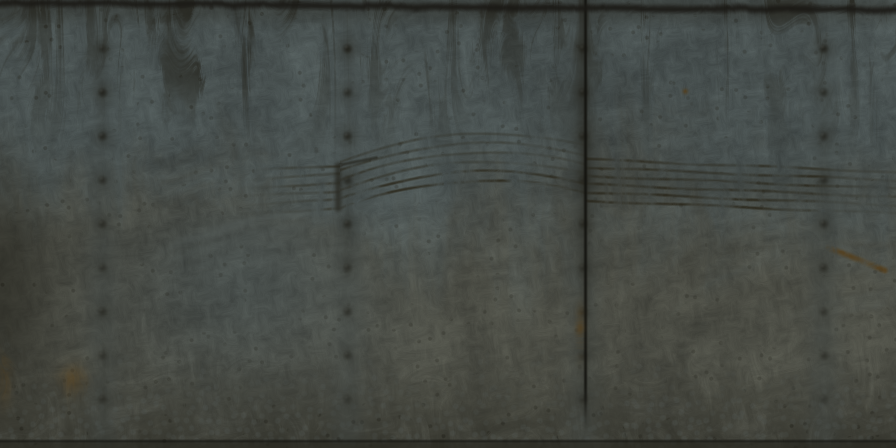
Reproduce this texture procedurally as a Shadertoy shader.

```glsl
// Weathered blue-grey steel panels with rivet columns, a dark seam and bent scratches.
const vec3 BLUE_STEEL = vec3(0.288, 0.322, 0.320);
const vec3 WARM_STEEL = vec3(0.292, 0.297, 0.265);
const vec3 GRIME = vec3(0.145, 0.143, 0.115);
const vec3 RUST = vec3(0.33, 0.24, 0.10);
const vec3 PALE = vec3(0.335, 0.365, 0.355);
const vec4 COLUMN_X = vec4(0.229, 0.776, 1.302, 1.839);
const float RIVET_TOP = 0.891;
const float RIVET_STEP = 0.0978;
const float RIVET_RADIUS = 0.010;
const float SEAM_X = 1.307;
const float BEND_X = 0.76;
const int SCRATCHES = 6;

float hash(vec2 p) {
    vec3 q = fract(vec3(p.xyx) * 0.1031);
    q += dot(q, q.yzx + 33.33);
    return fract((q.x + q.y) * q.z);
}

// Distance to the nearest scattered point
float cellular(vec2 p) {
    vec2 cell = floor(p);
    float nearest = 2.0;
    for (int j = -1; j <= 1; j++)
    for (int i = -1; i <= 1; i++) {
        vec2 c = cell + vec2(i, j);
        vec2 point = c + vec2(hash(c), hash(c + 71.3));
        nearest = min(nearest, length(p - point));
    }
    return nearest;
}

// Warped, rotated sine octaves, roughly -0.6 to 0.6
float layeredSines(vec2 p) {
    float sum = 0.0, amp = 0.5;
    for (int i = 0; i < 6; i++) {
        p = mat2(0.8, 0.6, -0.6, 0.8) * p * 1.75 + 2.3;
        p += 0.8 * sin(p.yx * 1.2 + float(i));
        sum += amp * sin(p.x) * sin(p.y);
        amp *= 0.68;
    }
    return sum;
}

float stroke(float d, float width) {
    return 1.0 - smoothstep(0.0, width + 1.0 / iResolution.y, abs(d));
}

float blob(vec2 p, vec2 centre, vec2 size) {
    vec2 d = (p - centre) / size;
    return exp(-dot(d, d));
}

float segment(vec2 p, vec2 a, vec2 b) {
    vec2 ab = b - a;
    return length(p - a - ab * clamp(dot(p - a, ab) / dot(ab, ab), 0.0, 1.0));
}

// Parallel scratches that change slope at the bend and at the seam
float scratchBundle(vec2 p, float wear) {
    float t = (p.x - SEAM_X) / 0.53;
    float s = (p.x - BEND_X) / (SEAM_X - BEND_X);
    float sum = 0.0;
    for (int i = 0; i < SCRATCHES; i++) {
        float k = float(i);
        float y, strength;
        if (t > 0.0) {
            y = 0.552 - 0.022 * t + 0.0185 * k;
            strength = mix(0.75, 0.3, smoothstep(0.95, 1.05, t));
        } else if (s > 0.0) {
            y = 0.535 + 0.205 * s - 0.17 * s * s + 0.021 * k;
            strength = k < 2.0 ? 0.85 : mix(0.6, 0.2, s);
        } else {
            y = 0.535 + 0.019 * k + 0.03 * s;
            strength = 0.6 * smoothstep(-0.45, 0.0, s);
        }
        y += 0.0015 * sin(p.x * 17.0 + k * 2.0);
        sum += strength * stroke(p.y - y, 0.0035) * (0.75 + wear);
    }
    return min(sum, 1.0);
}

void mainImage(out vec4 fragColor, in vec2 fragCoord) {
    vec2 p = fragCoord / iResolution.y;
    float broad = layeredSines(p * 2.2);
    float mottle = layeredSines(p * 13.0 + 4.0);
    float streak = layeredSines(p * vec2(17.0, 3.0) + 9.0);
    float grain = layeredSines(p * 55.0);

    // Blue upper steel blending into warmer, dirtier lower steel
    float blue = smoothstep(0.32, 0.72, p.y + 0.16 * broad + 0.06 * streak);
    blue = max(blue, 0.7 * blob(p, vec2(0.55, 0.38), vec2(0.28, 0.24)));
    vec3 color = mix(WARM_STEEL, BLUE_STEEL, blue);
    color *= 1.0 + 0.10 * mottle + 0.09 * grain + 0.09 * broad;

    // Vertical stains, side shadow and mottled foot
    float upper = smoothstep(0.55, 1.0, p.y);
    float dirt = upper * smoothstep(0.0, 0.55, streak + 0.25 * mottle) * 0.45;
    dirt += 0.45 * blob(p, vec2(0.48, 0.87), vec2(0.14, 0.09)) * smoothstep(-0.1, 0.3, streak);
    dirt += 0.55 * blob(p, vec2(0.0, 0.35), vec2(0.11, 0.24));
    float foot = 1.0 - smoothstep(0.02, 0.25, p.y + 0.10 * mottle);
    dirt += foot * (0.38 + 0.5 * mottle);
    dirt += 0.35 * stroke(p.y - 0.98, 0.05);
    float pits = 1.0 - smoothstep(0.06, 0.15, cellular(p * 24.0));
    dirt += 0.28 * pits * smoothstep(-0.1, 0.4, mottle);
    color = mix(color, GRIME, clamp(dirt, 0.0, 0.85));
    float flakes = 1.0 - smoothstep(0.15, 0.35, cellular(p * 40.0));
    color = mix(color, PALE, 0.22 * foot * flakes);

    // Pale sweeping scuffs below a curved edge
    float left = 0.75 - p.x;
    float below = 0.535 - 0.49 * left * left - p.y;
    float sweep = smoothstep(0.30, 0.45, p.x) * (1.0 - smoothstep(0.65, 0.78, p.x));
    float strands = 0.5 + 0.5 * sin(below * 210.0 + 4.0 * broad);
    float scuff = sweep * smoothstep(-0.005, 0.01, below) * exp(-max(below, 0.0) * 9.0);
    color = mix(color, PALE, scuff * (0.18 + 0.28 * strands));

    // Rivets with soft stains and drips
    for (int i = 0; i < 4; i++) {
        float row = clamp(round((RIVET_TOP - p.y) / RIVET_STEP), 0.0, 8.0);
        vec2 d = p - vec2(COLUMN_X[i], RIVET_TOP - row * RIVET_STEP);
        float strength = mix(0.85, 0.45, row / 8.0) * (0.7 + 0.3 * hash(vec2(row, float(i))));
        float r = length(d);
        color = mix(color, BLUE_STEEL * 0.95, 0.3 * exp(-pow(d.x / 0.035, 2.0)));
        float drip = exp(-pow(d.x / 0.014, 2.0)) * (0.16 + 0.25 * streak);
        float stain = 0.4 * exp(-r * r / 0.0006) + max(drip, 0.0);
        color = mix(color, GRIME, strength * stain);
        color = mix(color, GRIME * 0.85, strength * stroke(r, RIVET_RADIUS + 0.003));
        color += 0.05 * strength * stroke(length(d - vec2(-0.003, 0.004)), 0.004);
    }

    // Scratches, bend mark and seam
    float scratch = scratchBundle(p, mottle);
    color = mix(color, vec3(0.16, 0.145, 0.095), 0.8 * scratch);
    float band = blob(p, vec2(1.58, 0.59), vec2(0.30, 0.045));
    color = mix(color, GRIME, 0.2 * band);
    float bend = stroke(segment(p, vec2(0.755, 0.535), vec2(0.755, 0.63)), 0.012);
    bend += stroke(segment(p, vec2(0.76, 0.632), vec2(0.84, 0.648)), 0.004);
    color = mix(color, GRIME, 0.65 * min(bend, 1.0));
    float seamSpan = smoothstep(0.03, 0.15, p.y);
    float seamGrime = exp(-abs(p.x - SEAM_X) / 0.016);
    float seamDark = 0.25 + 0.5 * exp(-pow((p.y - 0.61) / 0.13, 2.0));
    color = mix(color, GRIME, seamGrime * seamDark * seamSpan);
    color = mix(color, vec3(0.07, 0.07, 0.055), 0.85 * seamSpan * stroke(p.x - SEAM_X, 0.004));

    // Rust traces
    float rust = 0.7 * stroke(segment(p, vec2(1.85, 0.447), vec2(1.975, 0.397)), 0.009);
    rust += 0.4 * blob(p, vec2(0.165, 0.15), vec2(0.035));
    rust += 0.5 * blob(p, vec2(0.01, 0.17), vec2(0.015, 0.06));
    rust += 0.5 * blob(p, vec2(1.295, 0.26), vec2(0.010, 0.05));
    rust += 0.8 * blob(p, vec2(1.53, 0.796), vec2(0.006));
    color = mix(color, RUST, clamp(rust * (0.65 + mottle), 0.0, 0.8));

    // Top lip and bottom edge
    float lip = 0.994 - 0.009 * p.x + 0.004 * mottle;
    color = mix(color, vec3(0.10, 0.095, 0.08), 0.85 * stroke(p.y - lip, 0.013));
    color = mix(color, GRIME * 1.1, 0.7 * (1.0 - smoothstep(0.008, 0.016, p.y)));
    color = mix(color, GRIME * 0.6, 0.7 * stroke(p.y - 0.015, 0.004));
    fragColor = vec4(clamp(color, 0.0, 1.0), 1.0);
}
```
